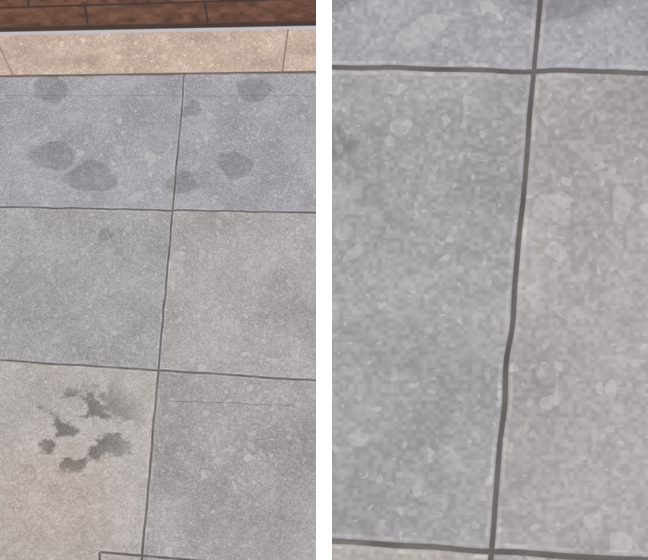
Left: the whole. Right: its middle third, enlarged.
Write a Shadertoy shader that draws this texture.

```glsl
// Grey fossil limestone paving with dark joints, a beige curb and a strip of brick along the top.

float hash(vec2 p) {
    vec3 q = fract(p.xyx * 0.1031);
    q += dot(q, q.yzx + 33.33);
    return fract((q.x + q.y) * q.z);
}

float noise(vec2 p) {
    vec2 i = floor(p), f = fract(p);
    f = f * f * (3.0 - 2.0 * f);
    return mix(mix(hash(i), hash(i + vec2(1, 0)), f.x),
               mix(hash(i + vec2(0, 1)), hash(i + vec2(1, 1)), f.x), f.y);
}

float fbm(vec2 p) {
    float sum = 0.0, amp = 0.5;
    for (int i = 0; i < 5; i++) {
        sum += amp * noise(p);
        p = p * 2.03 + 17.7;
        amp *= 0.5;
    }
    return sum;
}

float line(float d, float halfWidth, float px) {
    return 1.0 - smoothstep(halfWidth - px, halfWidth + px, abs(d));
}

// Scattered shell fragments, one per cell: filled chips or broken rings
float shells(vec2 p, float density, float ringShare, float aa) {
    float mask = 0.0;
    p += 0.3 * vec2(noise(p * 3.0), noise(p * 3.0 + 41.0));
    for (int k = 0; k < 9; k++) {
        vec2 id = floor(p) + vec2(k % 3 - 1, k / 3 - 1);
        if (hash(id + 7.3) > density) continue;
        float size = hash(id + 13.1), a = 6.283 * hash(id + 29.7);
        vec2 d = p - id - vec2(hash(id + 3.9), hash(id + 51.2));
        d = mat2(cos(a), sin(a), -sin(a), cos(a)) * d;
        d.y *= 1.0 + 1.2 * hash(id + 61.4);
        float r = mix(0.13, 0.42, size * size), len = length(d);
        float chip = 1.0 - smoothstep(r - aa, r + aa, len);
        float ring = line(len - 0.8 * r, 0.17 * r, aa) * smoothstep(0.3, 0.55, noise(p * 4.0));
        float shape = hash(id + 83.6) < ringShare ? max(ring, 0.3 * chip) : chip;
        mask = max(mask, shape * mix(0.4, 1.0, hash(id + 97.0)));
    }
    return mask;
}

// Round damp marks with a darker rim
float stains(vec2 p) {
    float mask = 0.0;
    p += 0.25 * (vec2(fbm(p * 3.0), fbm(p * 3.0 + 9.0)) - 0.5);
    for (int k = 0; k < 9; k++) {
        vec2 id = floor(p) + vec2(k % 3 - 1, k / 3 - 1);
        if (hash(id + 5.5) > 0.62) continue;
        vec2 d = p - id - 0.2 - 0.6 * vec2(hash(id + 1.7), hash(id + 8.2));
        float r = mix(0.08, 0.27, hash(id + 15.0));
        float len = length(d * vec2(mix(0.65, 1.0, hash(id + 23.0)), 1.2));
        float disc = 1.0 - smoothstep(r - 0.03, r + 0.02, len);
        mask = max(mask, disc * 0.75 + 0.25 * line(len - r, 0.01, 0.025));
    }
    return mask;
}

vec3 brickColor(vec2 p, float edge, float px) {
    float rough = fbm(p * vec2(60.0, 110.0));
    vec3 c = vec3(0.43, 0.31, 0.26) * (0.72 + 0.56 * rough);
    float bed = p.y - 0.014 + 0.03 * p.x;
    float shift = bed < 0.0 ? 0.1 : 0.0;
    float head = (fract((p.x - 0.15 - 0.15 * p.y + shift) / 0.215 + 0.5) - 0.5) * 0.215;
    float mortar = max(line(bed, 0.0018, px), line(head, 0.002, px));
    mortar = max(mortar, smoothstep(-0.009, -0.004, p.y - edge + 0.004 * rough));
    return mix(c, vec3(0.27, 0.23, 0.22), 0.85 * mortar);
}

vec3 curbColor(vec2 p, float edge, float px) {
    vec3 c = vec3(0.77, 0.685, 0.63) * (0.88 + 0.24 * fbm(p * vec2(25.0, 45.0)));
    c += 0.09 * (noise(p * 330.0) - 0.5) + 0.1 * shells(p * 75.0, 0.5, 0.2, 75.0 * px);
    float joint = max(line(p.x - 0.47 * (p.y - 0.085), 0.001, px),
                      line(p.x - 0.515 + 0.14 * (p.y - 0.05), 0.0014, px));
    c = mix(c, vec3(0.5, 0.43, 0.39), 0.75 * joint);
    return mix(vec3(0.76, 0.75, 0.77), c, smoothstep(0.004, 0.008, p.y - edge));
}

vec3 pavingColor(vec2 p, float curbEdge, float px) {
    // Joint lines converge slightly with distance
    float wobble = 0.002 * (noise(p * 40.0) - 0.5);
    float dx = p.x - 0.341 + 0.088 * p.y + wobble;
    float d1 = p.y - 0.37 - 0.0185 * p.x + wobble;
    float d2 = p.y - 0.643 - 0.065 * p.x + wobble;
    float d3 = p.y - 0.9857 - 0.088 * (p.x - 0.178);
    float row = step(0.0, d1) + step(0.0, d2), right = step(0.0, dx);
    float pale = row > 1.5 ? 1.0 - right : (row > 0.5 ? 0.6 * right : 0.25);

    // Ground coordinates: stone detail grows toward the viewer
    float s = 0.75 + 0.5 * p.y;
    vec2 g = vec2((p.x - 0.3) / s, 2.2 * log(s)) + 3.0 * vec2(right, row);
    float aa = px / s;

    // Stone body
    vec3 c = mix(vec3(0.63, 0.625, 0.645), vec3(0.665, 0.64, 0.625), clamp(0.3 * row + 0.4 * pale, 0.0, 1.0));
    c += 0.03 * pale + 0.13 * (fbm(g * 14.0) - 0.48) + 0.09 * (noise(g * 380.0) - 0.5);
    c += 0.05 * (fbm(g * 90.0) - 0.48);
    float cluster = smoothstep(0.25, 0.65, fbm(g * 9.0 + 5.0));
    float flecks = 0.6 * shells(g * 26.0, 0.55, 0.75, 26.0 * aa) * cluster;
    flecks = max(flecks, 0.8 * shells(g * 55.0, 0.55, 0.35, 55.0 * aa) * mix(0.4, 1.0, cluster));
    flecks = max(flecks, 0.75 * shells(g * 115.0, 0.5, 0.0, 115.0 * aa));
    c = mix(c, vec3(0.82, 0.81, 0.8), 0.65 * flecks);

    // Damp marks, worn hollows and a rosy tinge
    c *= 1.0 - 0.16 * stains(p * 8.0 + 2.0) * smoothstep(0.54, 0.46, p.y);
    float worn = step(1.5, row) * (1.0 - right) * smoothstep(0.15, 0.04, length((p - vec2(0.14, 0.77)) * vec2(1.0, 1.1)));
    c *= 1.0 - 0.3 * worn * smoothstep(0.5, 0.62, fbm(p * vec2(24.0, 30.0) + 3.0));
    c += vec3(0.035, -0.005, -0.012) * smoothstep(0.16, 0.0, length(p - vec2(0.09, 0.9)));

    // Hairline cracks, then joints with chipped pale edges
    float crack = line(p.y - 0.715 - 0.04 * (p.x - 0.3) + 2.0 * wobble, 0.0006, px) * step(0.3, p.x) * step(p.x, 0.52);
    crack = max(crack, 0.5 * line(p.y - 0.171 + wobble, 0.0006, px));
    c *= 1.0 - 0.2 * crack;
    float joint = min(min(abs(dx), abs(d1)), abs(d2));
    if (p.x > 0.178) joint = min(joint, abs(d3));
    if (d3 > 0.0) joint = min(joint, abs(p.x - 0.178));
    float w = 0.0011 + 0.0009 * p.y;
    c += 0.07 * line(joint - 2.2 * w, 0.001, px) * noise(p * 70.0);
    c = mix(c, vec3(0.36, 0.34, 0.33), (0.6 + 0.35 * noise(p * 55.0)) * line(joint, w, px));
    float shade = smoothstep(0.006, 0.001, p.y - curbEdge + wobble);
    return mix(c, vec3(0.38, 0.34, 0.32), 0.85 * shade);
}

void mainImage(out vec4 fragColor, in vec2 fragCoord) {
    float px = 1.0 / iResolution.y;
    vec2 p = vec2(fragCoord.x, iResolution.y - fragCoord.y) * px; // y runs down
    float brickEdge = 0.057 - 0.02 * p.x, curbEdge = 0.1345 - 0.014 * p.x;
    vec3 c = mix(brickColor(p, brickEdge, px), curbColor(p, brickEdge, px), smoothstep(-px, px, p.y - brickEdge));
    c = mix(c, pavingColor(p, curbEdge, px), smoothstep(-px, px, p.y - curbEdge));
    fragColor = vec4(clamp(c, 0.0, 1.0), 1.0);
}
```
